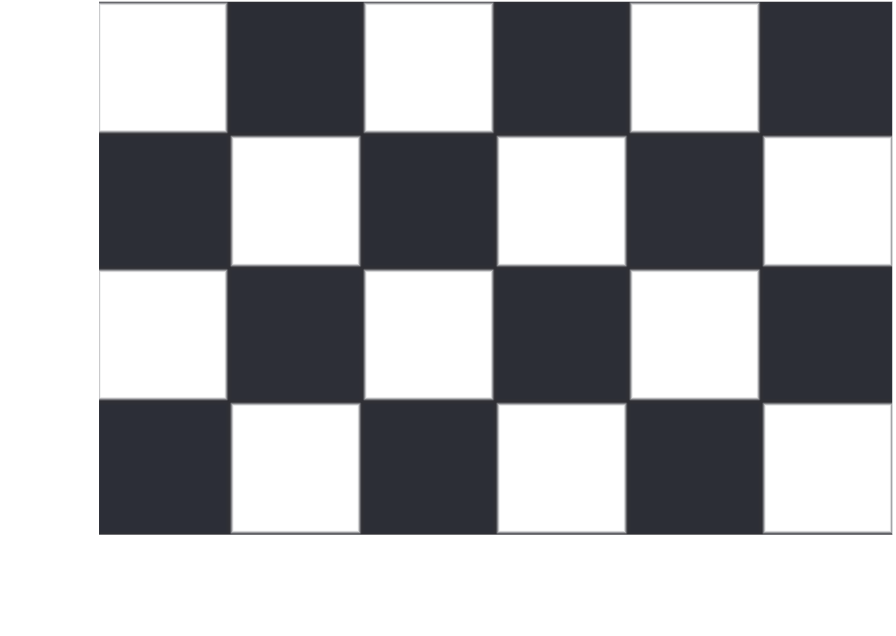
Give the GLSL for this pattern, as a Shadertoy shader.

```glsl
// A dark and white checkerboard, six cells across and four down, on white.
// Each white cell is a soft-edged box slightly smaller than its grid cell, so
// dark seams join at the corners; the board is cropped by a crisp rectangle.

// Lengths are in units of the canvas height.
#define GRID_ORIGIN vec2(0.1510, 0.1587)
#define PITCH       vec2(0.2092, 0.2100)
#define WHITE_HALF  vec2(0.1005, 0.1011)
#define BOARD_MIN   vec2(0.1557, 0.1593)
#define BOARD_MAX   vec2(1.4029, 0.9973)
#define EDGE_SOFT   0.0040
#define TONE_VARY   0.008
#define SEAM_WIDTH  0.0060
#define PAPER       vec3(1.0)
#define INK         vec3(0.172, 0.180, 0.212)
#define SEAM_INK    vec3(0.185, 0.185, 0.205)

float hash(vec2 p) {
    vec3 q = fract(vec3(p.xyx) * 0.1031);
    q += dot(q, q.yzx + 33.33);
    return fract((q.x + q.y) * q.z);
}

// Signed distance to an axis-aligned box centred on the origin
float boxDistance(vec2 p, vec2 halfSize) {
    vec2 d = abs(p) - halfSize;
    return length(max(d, 0.0)) + min(max(d.x, d.y), 0.0);
}

void mainImage(out vec4 fragColor, in vec2 fragCoord) {
    vec2 p = fragCoord / iResolution.y;
    float pixel = 1.0 / iResolution.y;

    // Grid cell and position relative to its centre
    vec2 grid = (p - GRID_ORIGIN) / PITCH;
    vec2 cell = floor(grid);
    vec2 local = (fract(grid) - 0.5) * PITCH;

    // Dark ground with faint tone changes and more neutral seams
    vec2 toBorder = 0.5 * PITCH - abs(local);
    float seam = 1.0 - smoothstep(0.0, SEAM_WIDTH, min(toBorder.x, toBorder.y));
    vec3 color = mix(INK, SEAM_INK, seam);
    color += (hash(cell + 7.0) - 0.5) * TONE_VARY;

    // White boxes on alternating cells
    float isWhite = mod(cell.x + cell.y, 2.0);
    float soft = max(EDGE_SOFT, 0.75 * pixel);
    float box = 1.0 - smoothstep(-soft, soft, boxDistance(local, WHITE_HALF));
    color = mix(color, PAPER, box * isWhite);

    // Crop the board against the white surround
    vec2 center = 0.5 * (BOARD_MIN + BOARD_MAX);
    float crop = boxDistance(p - center, 0.5 * (BOARD_MAX - BOARD_MIN));
    float board = clamp(0.5 - crop / pixel, 0.0, 1.0);
    fragColor = vec4(mix(PAPER, color, board), 1.0);
}
```
